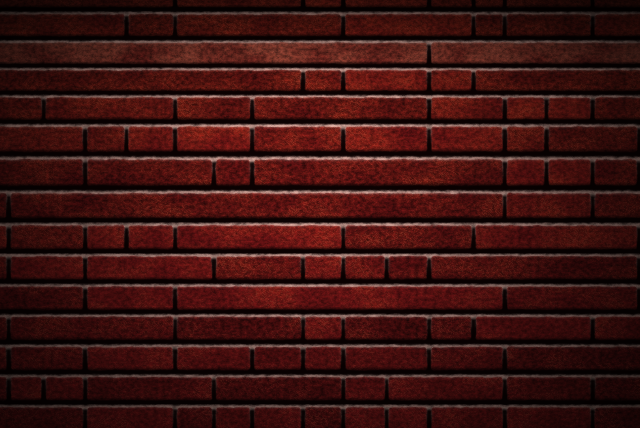
Reproduce this texture procedurally as a WebGL 1 fragment shader.

```glsl
precision highp float;

uniform vec2 u_resolution;

const float ROWS = 14.18;
const float ROW_PITCH = 1.0 / ROWS;
const float SLOT = 0.0986;
const vec2 HALF_GAP = vec2(0.005, 0.0078);
const vec3 CRIMSON = vec3(0.40, 0.072, 0.075);
const vec3 RUST = vec3(0.45, 0.115, 0.075);
const vec3 FIBRE = vec3(0.68, 0.29, 0.20);
const vec3 DUST = vec3(0.56, 0.31, 0.25);
const vec3 MORTAR = vec3(0.90, 0.71, 0.66);
const vec3 SHADOW = vec3(0.045, 0.006, 0.006);

float hash(vec2 p) {
  return fract(sin(dot(p, vec2(127.1, 311.7))) * 43758.55);
}

vec2 gradient(vec2 cell) {
  float angle = 6.28318 * hash(cell);
  return vec2(cos(angle), sin(angle));
}

float gradientNoise(vec2 p) {
  vec2 i = floor(p);
  vec2 f = p - i;
  vec2 u = f * f * f * (f * (f * 6.0 - 15.0) + 10.0);
  vec2 e = vec2(1.0, 0.0);
  float a = dot(gradient(i), f);
  float b = dot(gradient(i + e), f - e);
  float c = dot(gradient(i + e.yx), f - e.yx);
  float d = dot(gradient(i + 1.0), f - 1.0);
  return mix(mix(a, b, u.x), mix(c, d, u.x), u.y);
}

float fbm(vec2 p) {
  float sum = 0.0;
  float amp = 0.6;
  for (int i = 0; i < 4; i++) {
    sum += amp * gradientNoise(p);
    p = p * 2.1 + 17.3;
    amp *= 0.55;
  }
  return sum;
}

float roundBox(vec2 p, vec2 halfSize, float radius) {
  vec2 q = abs(p) - halfSize + radius;
  return length(max(q, 0.0)) + min(max(q.x, q.y), 0.0) - radius;
}

// Courses are squeezed together in the upper part of the wall.
float rowCoordinate(float y) {
  float v = y * ROWS - 0.374;
  float k = (v - 3.6) / 2.2;
  return v + 0.3 * exp(-k * k);
}

// Left and right ends of the brick around x; rows share joint columns.
vec2 brickSpan(float x, float row, float merging) {
  vec2 span = vec2(-0.4, 2.2);
  for (int i = -2; i < 19; i++) {
    float k = float(i);
    float joint = 0.008 + SLOT * k + 0.03 * (hash(vec2(k, 4.7)) - 0.5);
    float chance = mix(0.54, 0.2, mod(k, 2.0)) * merging;
    if (hash(vec2(k * 1.7, row + 9.3)) < chance) {
      if (joint <= x) span.x = max(span.x, joint);
      else span.y = min(span.y, joint);
    }
  }
  return span;
}

// Crossed sets of thin, slanted scratches.
float scratches(vec2 p) {
  vec2 a = vec2(dot(p, vec2(36.0, 28.0)), dot(p, vec2(-75.0, 120.0)));
  vec2 b = vec2(dot(p, vec2(50.0, -26.0)), dot(p, vec2(70.0, 105.0)));
  float n = min(abs(gradientNoise(a)), abs(gradientNoise(b)) + 0.03);
  return 1.0 - smoothstep(0.0, 0.11, n);
}

vec3 brickColor(vec2 p, vec2 id, float worn) {
  float patches = fbm(p * vec2(9.0, 14.0) + id * 3.1);
  float grain = fbm(p * vec2(95.0, 125.0));
  float warmth = clamp(0.85 - p.y * 1.1 + patches, 0.0, 1.0);
  vec3 color = mix(CRIMSON, RUST, warmth);
  color = mix(color, DUST, worn * (0.45 + 0.6 * patches));
  color *= 0.82 + 0.28 * hash(id) + 0.75 * grain + 0.3 * patches;
  float wear = smoothstep(-0.25, 0.4, patches + 0.3 * grain);
  return mix(color, FIBRE, 0.38 * scratches(p) * wear);
}

// A broad pool of light above the centre, fading to dark corners.
float wallLight(vec2 p) {
  vec2 d = p - vec2(0.73, 0.37);
  float pool = exp(-dot(d * d, vec2(2.1, 2.3)));
  return (0.14 + 0.92 * pool) * mix(0.4, 1.0, smoothstep(-0.08, 0.2, p.y));
}

void main() {
  vec2 p = gl_FragCoord.xy / u_resolution.y;
  p.y = 1.0 - p.y;
  float pixel = 1.0 / u_resolution.y;

  // Brick layout
  float v = rowCoordinate(p.y);
  float row = floor(v);
  float worn = 1.0 - step(0.5, abs(row - 1.0));
  vec2 span = brickSpan(p.x, row, 1.0 - 0.8 * worn);
  vec2 q = vec2(p.x - 0.5 * (span.x + span.y), (v - row - 0.5) * ROW_PITCH);
  vec2 halfSize = 0.5 * vec2(span.y - span.x, ROW_PITCH) - HALF_GAP;
  float rough = 0.0022 * gradientNoise(p * 24.0) + 0.0016 * fbm(p * 85.0);
  float d = roundBox(q, halfSize, 0.006) + rough;

  // Pale mortar above each brick, deep shadow beneath it
  float crumbs = fbm(p * vec2(60.0, 100.0));
  float ledge = smoothstep(-0.0355, -0.0285, q.y + 0.002 * crumbs);
  ledge *= 1.0 - smoothstep(-0.027, -0.017, q.y);
  vec3 gap = mix(SHADOW, MORTAR * (0.72 + 0.45 * crumbs), ledge);

  // Brick face with a shaded lower edge and a dusty upper rim
  vec3 face = brickColor(p, vec2(span.x * 10.0, row), worn);
  face *= mix(1.0, 0.35, smoothstep(0.019, 0.029, q.y));
  vec3 color = mix(gap, face, 1.0 - smoothstep(-pixel, pixel, d));
  float upper = 1.0 - smoothstep(-0.026, -0.018, q.y);
  float sides = 0.4 * (1.0 - smoothstep(-0.02, 0.022, q.y));
  float rim = exp(-abs(d) / 0.0024) * max(upper, sides);
  rim *= clamp(0.75 + 1.1 * crumbs, 0.0, 1.0);
  color = mix(color, MORTAR, 0.8 * rim);

  gl_FragColor = vec4(color * wallLight(p), 1.0);
}
```
